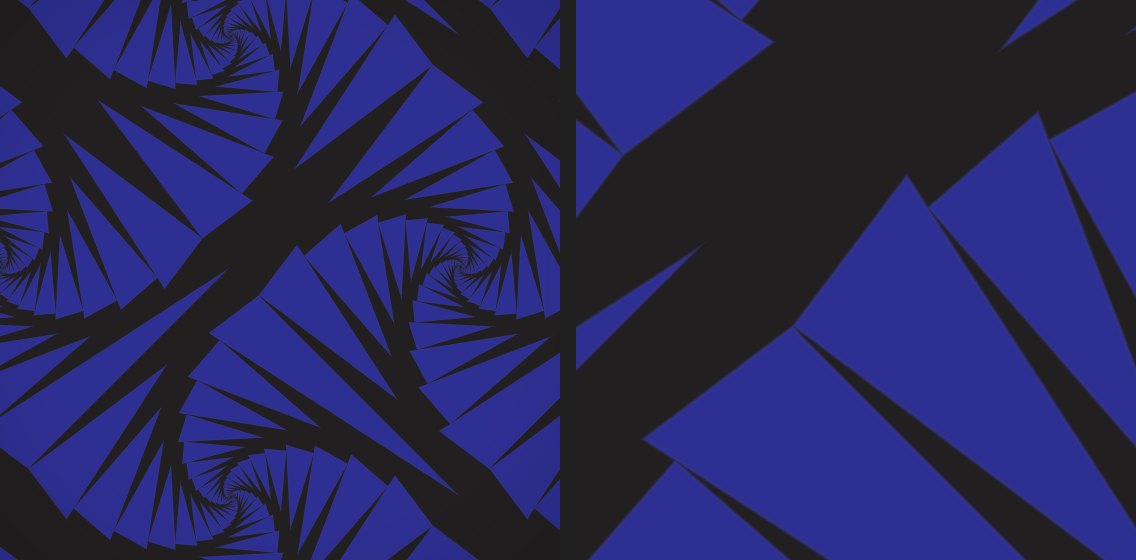
Left, the full canvas; right, a detail of the centre.
A three.js fragment shader for this pattern:

```glsl
// Mirrored whirls of nested turning squares, blue on near-black, in a diamond checkerboard.
varying vec2 vUv;

const float TURN = 0.2094;    // rotation from one level to the next (12 degrees)
const float SHRINK = 0.772;   // size ratio from one level to the next
const float LEAN = 0.1396;    // blue square against the dark square around it
const float INSCRIBED = 0.886; // size of a blue square inside that dark square

vec2 direction(float angle) {
  return vec2(cos(angle), sin(angle));
}

// Signed distance to a centred square whose first side faces the given angle
float square(vec2 p, float angle, float halfSide) {
  vec2 n = direction(angle);
  vec2 local = abs(vec2(dot(p, n), dot(p, vec2(-n.y, n.x))));
  return max(local.x, local.y) - halfSide;
}

// Long blade filling the upper right side of a diamond cell
float blade(vec2 p, float angle, float halfSide) {
  float outer = dot(p, direction(angle)) - halfSide;
  float inner = halfSide * SHRINK - dot(p, direction(angle + TURN));
  float end = dot(p, direction(angle - LEAN + 1.5708)) - halfSide * INSCRIBED;
  return max(max(outer + 0.002, inner), end);
}

// Signed distance to the blue parts of one whirl
float whirl(vec2 p) {
  float angle = 0.7854;
  float halfSide = 0.7071;
  float d = blade(p, angle, halfSide);
  for (int level = 0; level < 19; level++) {
    d = min(d, square(p, angle - LEAN, halfSide * INSCRIBED));
    angle += TURN;
    halfSide *= SHRINK;
    d = max(d, -square(p, angle, halfSide));
  }
  return d;
}

void main() {
  // Diamond cells of half-diagonal 1; every second one is flipped
  vec2 p = (vUv - vec2(0.412, 0.112)) / 0.4115;
  vec2 cell = mod(p + 1.0, 2.0) - 1.0;
  if (abs(cell.x) + abs(cell.y) > 1.0) {
    cell -= sign(cell);
    cell.y = -cell.y;
  }
  float d = whirl(cell);

  // Blue fill with a faint paler rim
  vec3 dark = vec3(0.133, 0.122, 0.127);
  vec3 blue = vec3(0.18, 0.184, 0.572);
  vec3 rim = vec3(0.21, 0.225, 0.53);
  float rimAmount = 0.6 * (1.0 - smoothstep(0.001, 0.006, abs(d)));
  float fill = 1.0 - smoothstep(-0.003, 0.003, d);
  vec3 color = mix(dark, mix(blue, rim, rimAmount), fill);

  // Slight shade towards the corners
  color *= 1.0 - 0.1 * smoothstep(0.42, 0.72, length(vUv - 0.5));
  gl_FragColor = vec4(color, 1.0);
}
```
